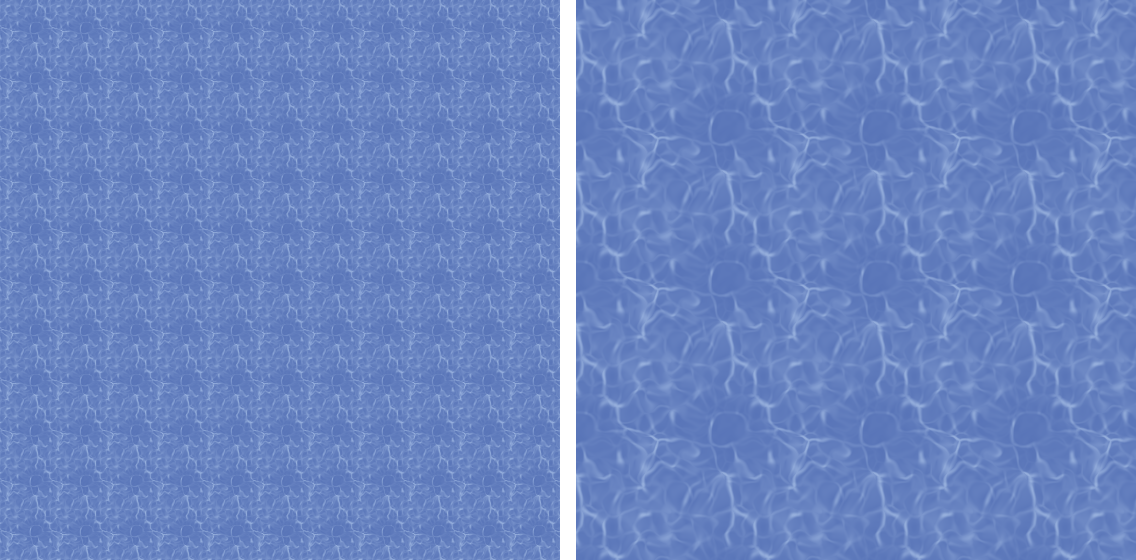
Left, the full canvas; right, a detail of the centre.
Give the GLSL for this texture, as a Shadertoy shader.

```glsl
// Tiled blue pool water: broken pale caustic veins around a dark cell, hazy towards the tile edges.

const float REPEATS = 11.13;                    // tiles across and down
const vec2  OFFSET = vec2(-0.348, -0.029);      // tile shift
const vec2  POOL_CENTRE = vec2(0.37, 0.56);     // dark cell, in tile units
const vec2  POOL_RADII = vec2(0.175, 0.13);
const float COARSE_CELLS = 5.0;
const float FINE_CELLS = 9.0;
const float COARSE_WIDTH = 0.020;               // half widths, in tile units
const float FINE_WIDTH = 0.015;
const float WARP = 0.13;
const vec3  DEEP = vec3(0.338, 0.448, 0.716);
const vec3  CREST = vec3(0.580, 0.680, 0.860);

vec2 hash2(vec2 p) {
    return fract(sin(vec2(dot(p, vec2(127.1, 311.7)),
                          dot(p, vec2(269.5, 183.3)))) * 43758.5453);
}

// Value noise that repeats once per tile, two channels
vec2 tileNoise(vec2 p, float cells, float seed) {
    p *= cells;
    vec2 i = floor(p), f = fract(p);
    f = f * f * (3.0 - 2.0 * f);
    vec2 a = hash2(mod(i, cells) + seed);
    vec2 b = hash2(mod(i + vec2(1, 0), cells) + seed);
    vec2 c = hash2(mod(i + vec2(0, 1), cells) + seed);
    vec2 d = hash2(mod(i + vec2(1, 1), cells) + seed);
    return mix(mix(a, b, f.x), mix(c, d, f.x), f.y);
}

// Soft line of the given half width, widened by the pixel size
float softLine(float dist, float width, float pixel) {
    return 1.0 - smoothstep(0.0, width + pixel, dist);
}

// Veins along the borders of a Voronoi diagram that repeats once per tile
float veins(vec2 p, float cells, float seed, float width, float pixel) {
    p *= cells;
    vec2 base = floor(p);
    float nearest = 8.0, second = 8.0;
    for (int y = -2; y <= 2; y++) {
        for (int x = -2; x <= 2; x++) {
            vec2 cell = base + vec2(x, y);
            vec2 site = cell + hash2(mod(cell, cells) + seed);
            float d = length(site - p);
            second = min(second, max(nearest, d));
            nearest = min(nearest, d);
        }
    }
    return softLine(0.5 * (second - nearest) / cells, width, pixel);
}

void mainImage(out vec4 fragColor, in vec2 fragCoord) {
    float pixel = 0.5 * REPEATS / iResolution.y;
    vec2 tile = fragCoord / iResolution.y * REPEATS + OFFSET;

    // Ripple the tile coordinates so the veins curve
    vec2 warped = tile + WARP * (tileNoise(tile, 5.0, 3.0) - 0.5)
                       + 0.4 * WARP * (tileNoise(tile, 13.0, 9.0) - 0.5);

    // Dark cell and the haze that grows away from it
    vec2 fromPool = fract(warped - POOL_CENTRE + 0.5) - 0.5;
    float poolDist = length(fromPool / POOL_RADII);
    float outside = smoothstep(0.8, 1.1, poolDist);
    float rim = smoothstep(0.14, 0.50, length(fromPool * vec2(1.0, 0.9)));
    float ring = softLine(abs(poolDist - 1.0) * POOL_RADII.y, COARSE_WIDTH, pixel);

    // Uneven light
    vec2 patches = tileNoise(tile, 11.0, 21.0);
    vec2 grain = tileNoise(warped, 19.0, 37.0);
    float mottle = 0.4 * patches.x + 0.6 * grain.x;
    float glint = smoothstep(0.15, 0.9, patches.y);
    glint *= glint;

    // Two scales of veins
    float coarse = veins(warped, COARSE_CELLS, 5.0, COARSE_WIDTH, pixel) * outside;
    float fine = veins(warped, FINE_CELLS, 14.0, FINE_WIDTH, pixel) * outside;

    float light = 0.01 + 0.13 * mottle + 0.19 * rim * mottle;
    light += coarse * (0.08 + 0.65 * glint);
    light += fine * (0.04 + 0.32 * rim * grain.y);
    light += ring * (0.10 + 0.40 * glint);

    fragColor = vec4(mix(DEEP, CREST, clamp(light, 0.0, 1.0)), 1.0);
}
```
